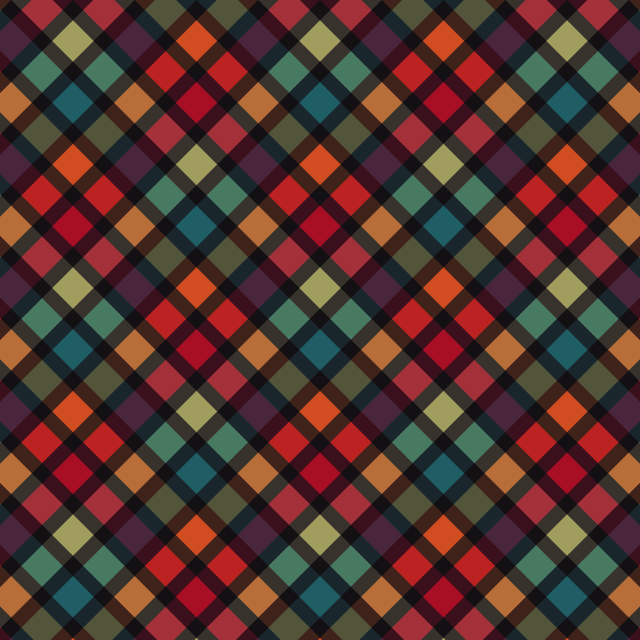
Reproduce this pattern procedurally as a Shadertoy shader.

```glsl
// Diagonal tartan: two sets of four dyed stripes, parted by black bands, cross
// at right angles. Each crossing takes the geometric mean of its two dyes, so
// four stripe colours yield every patch and every shaded band.

// Square root of the dye at position t, counted in stripes; repeats every four.
vec3 rootDye(float t, float blur) {
    vec3 dyes[4] = vec3[4](
        vec3(0.63, 0.615, 0.37),   // straw
        vec3(0.125, 0.37, 0.40),   // teal
        vec3(0.825, 0.30, 0.13),   // orange
        vec3(0.66, 0.06, 0.14));   // crimson
    vec3 black = vec3(0.075, 0.062, 0.078);

    float stripe = floor(t + 0.5);
    float inside = 0.335 - abs(t - stripe);
    float cover = smoothstep(-blur, blur, inside);
    return mix(sqrt(black), sqrt(dyes[int(mod(stripe, 4.0))]), cover);
}

void mainImage(out vec4 fragColor, in vec2 fragCoord) {
    // Stripe units: one full repeat of four stripes spans 0.386 of the canvas
    float scale = 4.0 / 0.386;
    vec2 p = (fragCoord / iResolution.y - vec2(0.5, 0.55)) * scale;
    float blur = 0.9 * scale / iResolution.y;

    // Both stripe sets run downwards, one to the right and one to the left
    vec3 warp = rootDye(p.x - p.y, blur);
    vec3 weft = rootDye(-p.x - p.y, blur);

    fragColor = vec4(warp * weft, 1.0);
}
```
